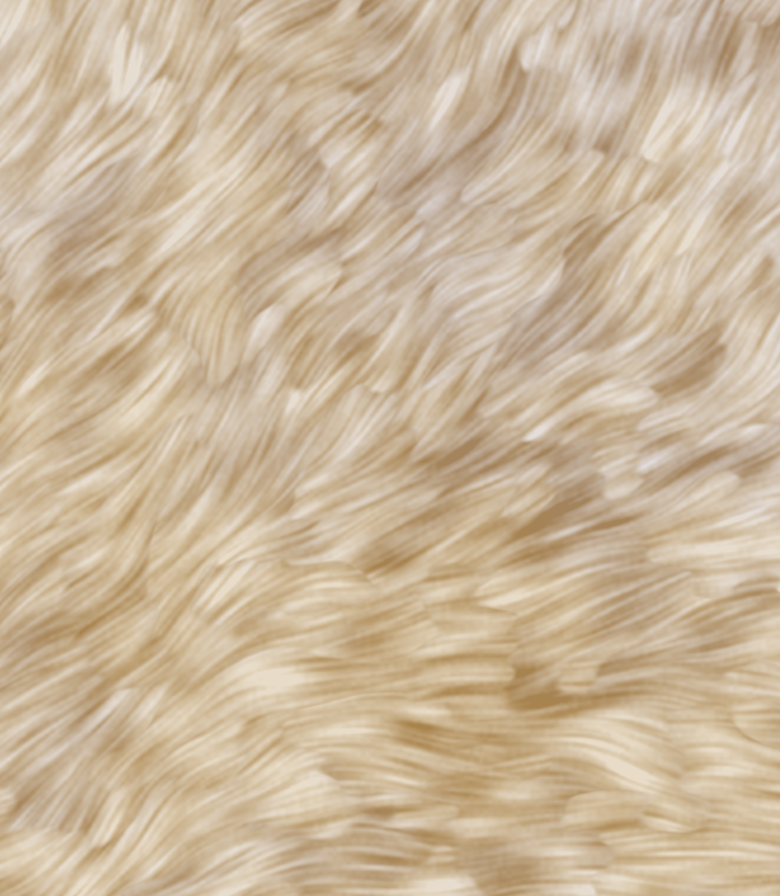
Write a Shadertoy shader that draws this texture.

```glsl
// Draws soft cream fur: fine wavy hairs in overlapping locks that follow a turning grain.
#define HAIR_FREQ 190.0
#define STRAND_FREQ 65.0
#define LOCK_FREQ 20.0
#define HAIR_STEP 0.0034
#define HAIR_STEPS 16
#define WAVINESS 0.75
#define CONTRAST 1.0
#define BRIGHTNESS -0.08
#define SHADOW_COLOR vec3(0.680, 0.560, 0.405)
#define BASE_COLOR vec3(0.785, 0.708, 0.608)
#define LIGHT_COLOR vec3(0.880, 0.840, 0.795)
#define WARM_SHIFT vec3(0.008, -0.002, -0.032)

float hash(vec2 p) {
    vec3 q = fract(vec3(p.xyx) * 0.1031);
    q += dot(q, q.yzx + 33.33);
    return fract((q.x + q.y) * q.z);
}

// Smooth value noise, centred on zero
float noise(vec2 p) {
    vec2 cell = floor(p), f = fract(p);
    f = f * f * (3.0 - 2.0 * f);
    float low = mix(hash(cell), hash(cell + vec2(1, 0)), f.x);
    float high = mix(hash(cell + vec2(0, 1)), hash(cell + vec2(1, 1)), f.x);
    return mix(low, high, f.y) - 0.5;
}

// Direction of the hair: steep at the top, nearly flat at the lower right
vec2 grain(vec2 p, float seed) {
    float flatAngle = mix(0.65, -0.08, smoothstep(0.1, 0.5, p.x));
    float steepAngle = 1.08 - 0.38 * p.x;
    float angle = mix(flatAngle, steepAngle, smoothstep(0.12, 0.75, p.y));
    float ridge = (p.x - 0.22) / 0.09;
    angle += 0.4 * exp(-ridge * ridge) * smoothstep(0.15, 0.4, p.y) * smoothstep(0.85, 0.6, p.y);
    angle += WAVINESS * noise(p * 5.0 + 7.3);
    angle += WAVINESS * 0.8 * noise(p * 13.0 + seed);
    return vec2(cos(angle), sin(angle));
}

// Noise smeared along the grain: x = hairs, y = strands, z = locks
vec3 furLayer(vec2 origin, float seed) {
    vec3 sum = vec3(0.0);
    float total = 0.0;
    for (int side = -1; side <= 1; side += 2) {
        vec2 p = origin;
        for (int i = 0; i < HAIR_STEPS; i++) {
            float weight = 0.5 + 0.5 * cos(3.14159 * float(i) / float(HAIR_STEPS));
            sum += weight * vec3(noise(p * HAIR_FREQ + seed),
                                 noise(p * STRAND_FREQ + seed * 1.7),
                                 noise(p * LOCK_FREQ + seed * 2.3));
            total += weight;
            p += float(side) * HAIR_STEP * grain(p, seed);
        }
    }
    return sum / total;
}

void mainImage(out vec4 fragColor, in vec2 fragCoord) {
    vec2 p = fragCoord / iResolution.y;

    // Upper locks lie over the under layer
    vec3 under = furLayer(p, 11.0);
    vec3 upper = furLayer(p, 47.0);
    float cover = smoothstep(-0.05, 0.06, upper.z + 0.5 * upper.y);
    vec3 fur = mix(under, upper, cover);

    // Light and shade, from single hairs up to broad patches
    float tone = dot(fur, vec3(4.0, 2.5, 1.5));
    tone += 0.7 * noise(p * 6.0 + 3.1) + 0.4 * noise(p * 2.5 + 9.4);
    tone = clamp(tone * CONTRAST + BRIGHTNESS, -1.3, 1.2);

    // Yellow undercoat below and at the left, cooler beige above
    float warmth = mix(0.8, -0.7, smoothstep(0.1, 0.85, p.y + 0.25 * (p.x - 0.4)));
    warmth += 2.0 * noise(p * 4.0 + 21.0) + 2.5 * fur.z - 2.0 * fur.x;

    vec3 color = tone < 0.0 ? mix(BASE_COLOR, SHADOW_COLOR, -tone)
                            : mix(BASE_COLOR, LIGHT_COLOR, tone);
    color += WARM_SHIFT * clamp(warmth, -1.5, 1.5);
    fragColor = vec4(clamp(color, 0.0, 1.0), 1.0);
}
```
